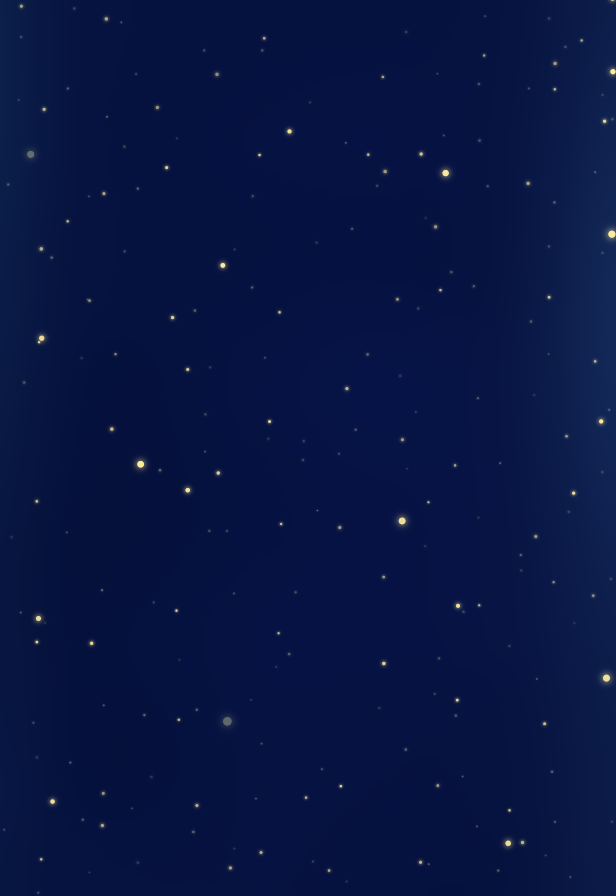
Give the GLSL for this texture, as a Shadertoy shader.

```glsl
float hash(vec2 p) {
    vec3 q = fract(vec3(p.xyx) * 0.1031);
    q += dot(q, q.yzx + 33.33);
    return fract((q.x + q.y) * q.z);
}

float noise(vec2 p) {
    vec2 i = floor(p), f = fract(p);
    f = f * f * (3.0 - 2.0 * f);
    vec2 e = vec2(0.0, 1.0);
    return mix(mix(hash(i), hash(i + e.yx), f.x),
               mix(hash(i + e.xy), hash(i + e.yy), f.x), f.y);
}

// Night sky: deep blue, paler along the two sides
vec3 skyColor(vec2 uv, vec2 p) {
    float haze = 0.65 * noise(p * 3.0 + 4.0) + 0.35 * noise(p * 7.0);
    vec3 sky = mix(vec3(0.014, 0.053, 0.208), vec3(0.024, 0.072, 0.262), haze);
    sky += vec3(0.002, 0.008, 0.028) * exp(-8.0 * dot(uv - vec2(0.72, 0.56), uv - vec2(0.72, 0.56)));
    float left = exp(-pow(uv.x / 0.09, 1.4)) * (0.45 + 0.55 * smoothstep(0.3, 0.9, uv.y));
    float right = exp(-pow((1.0 - uv.x) / 0.13, 1.5)) * (0.5 + 0.5 * exp(-pow((uv.y - 0.64) / 0.25, 2.0)));
    sky = mix(sky, vec3(0.05, 0.14, 0.30), 0.75 * left);
    return mix(sky, vec3(0.085, 0.175, 0.36), 0.85 * right);
}

// One jittered star per grid cell: glow strength at p
float starLayer(vec2 p, float cells, float share, float radius, vec2 power, float seed) {
    float pixel = 1.0 / iResolution.y;
    float glow = 0.0;
    vec2 home = floor(p * cells);
    for (int j = -1; j <= 1; j++)
    for (int i = -1; i <= 1; i++) {
        vec2 cell = home + vec2(i, j);
        vec2 id = cell + seed;
        if (hash(id + 71.7) > share) continue;
        vec2 center = (cell + 0.04 + 0.92 * vec2(hash(id), hash(id + 37.3))) / cells;
        float size = radius * mix(0.75, 1.25, hash(id + 11.9));
        float d = length(p - center);
        float core = 1.0 - smoothstep(size - 0.8 * pixel, size + 0.8 * pixel, d);
        float halo = 0.45 * exp(-pow(d / (size * 1.55), 2.0));
        glow += mix(power.x, power.y, hash(id + 53.1)) * max(core, halo);
    }
    return min(glow, 1.0);
}

void mainImage(out vec4 fragColor, in vec2 fragCoord) {
    vec2 uv = fragCoord / iResolution.xy;
    vec2 p = fragCoord / iResolution.y;
    vec3 color = skyColor(uv, p);

    // Grey, out of focus discs
    float blurred = starLayer(p, 3.0, 0.4, 0.0048, vec2(0.75, 0.95), 140.0);
    color = mix(color, vec3(0.45, 0.47, 0.46), blurred);

    // Faint dust, small stars, bright stars
    float dust = starLayer(p, 16.0, 0.75, 0.0012, vec2(0.2, 0.55), 20.0);
    float small = starLayer(p, 11.0, 0.82, 0.0017, vec2(0.6, 1.0), 60.0);
    float bright = starLayer(p, 5.2, 0.72, 0.0033, vec2(0.9, 1.0), 210.0);
    float large = starLayer(p, 2.6, 0.45, 0.0050, vec2(0.95, 1.0), 330.0);
    color = mix(color, vec3(0.72, 0.72, 0.60), dust);
    color = mix(color, vec3(0.93, 0.87, 0.60), small);
    color = mix(color, vec3(1.0, 0.93, 0.62), max(bright, large));

    fragColor = vec4(color, 1.0);
}
```
